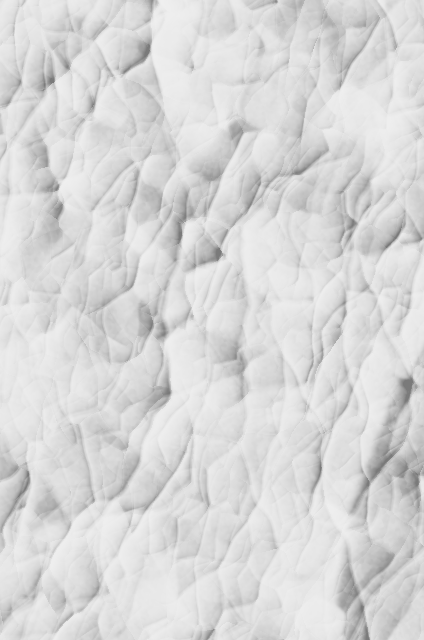
Give the GLSL for this texture, as a Shadertoy shader.

```glsl
// Crumpled white paper: soft tilted facets, sharp creases and one long shaded fold.

const vec2 LIGHT_DIR = vec2(-0.88, 0.47);
const float PAPER_WHITE = 0.939;
const float SHADE_DEPTH = 0.083;

vec3 hash3(vec2 p) {
    vec3 q = fract(vec3(p.xyx) * vec3(0.1031, 0.1030, 0.0973));
    q += dot(q, q.yxz + 33.33);
    return fract((q.xxy + q.yzz) * q.zyx);
}

mat2 rotation(float angle) {
    float c = cos(angle), s = sin(angle);
    return mat2(c, -s, s, c);
}

// Layered sines bend straight cell borders into irregular folds.
vec2 warp(vec2 p, float amount) {
    float frequency = 9.0;
    for (int i = 0; i < 5; i++) {
        p += amount * sin(p.yx * frequency + vec2(1.7, 4.1) * float(i + 1));
        p = rotation(0.7) * p;
        frequency *= 1.9;
        amount *= 0.54;
    }
    return p * rotation(3.5);
}

vec2 toPoint(vec2 id, vec2 q) {
    return id + 0.1 + 0.8 * hash3(id).xy - q;
}

// Sum over the borders of one cell: lit on one flank, shaded on the other.
float creaseShade(vec2 q, vec2 home, vec2 light, float softness) {
    vec2 center = toPoint(home, q);
    float shade = 0.0;
    for (int y = -1; y <= 1; y++) {
        for (int x = -1; x <= 1; x++) {
            if (x == 0 && y == 0) continue;
            vec2 id = home + vec2(x, y);
            vec2 other = toPoint(id, q);
            vec2 across = normalize(other - center);
            float edge = max(dot(0.5 * (center + other), across), 0.0);
            float strength = smoothstep(0.3, 1.0, hash3(home + id).z);
            float profile = 0.4 * exp(-edge * 6.0) + 0.6 * exp(-edge * 18.0);
            shade += dot(across, light) * strength * profile
                   * smoothstep(0.0, softness, edge);
        }
    }
    return shade;
}

// Cellular facets: x = blended tilt shade, y = crease shade.
vec2 crumple(vec2 p, float angle, vec2 scale, float sharpness) {
    mat2 turn = rotation(angle);
    vec2 q = (turn * p) * scale + angle * 17.0 + 40.0;
    vec2 cell = floor(q), home = cell;
    float closest = 9.0, shade = 0.0, total = 0.0;
    for (int y = -1; y <= 1; y++) {
        for (int x = -1; x <= 1; x++) {
            vec2 id = cell + vec2(x, y);
            vec2 r = toPoint(id, q);
            float d = dot(r, r);
            vec3 tilt = hash3(id + 71.0) - 0.5;
            float weight = exp(-sharpness * d);
            shade += weight * (tilt.x + 1.6 * dot(tilt.yz, r));
            total += weight;
            if (d < closest) {
                closest = d;
                home = id;
            }
        }
    }
    float softness = 0.03 + 0.001 * scale.y;
    float crease = creaseShade(q, home, turn * LIGHT_DIR, softness);
    return vec2(shade / max(total, 1e-20), crease);
}

float relief(vec2 layer, float tiltGain, float creaseGain) {
    return layer.x * tiltGain + layer.y * creaseGain;
}

// Long curved fold at the lower right: abrupt rim, fading shade.
float foldShade(vec2 uv, float wobble) {
    float d = uv.x - (0.77 + 0.95 * uv.y * uv.y + wobble);
    float reach = 1.0 - smoothstep(0.5, 0.62, uv.y);
    float shadow = smoothstep(-0.005, 0.025, d) * exp(-max(d, 0.0) * 2.5);
    float rim = exp(-pow((d + 0.035) / 0.035, 2.0));
    return reach * (0.5 * rim - 1.5 * shadow);
}

void mainImage(out vec4 fragColor, in vec2 fragCoord) {
    vec2 uv = fragCoord / iResolution.xy;
    vec2 p = fragCoord / iResolution.y;
    vec2 bent = warp(p, 0.017);
    vec2 rough = warp(p + 3.0, 0.013);
    float upper = smoothstep(0.35, 0.75, uv.y + 0.1 * sin(uv.x * 7.0));

    // Steep folds below, finer wrinkles crossing both ways above.
    vec2 broad = crumple(bent, 1.2, vec2(3.6, 8.0), 26.0);
    vec2 steep = crumple(bent, 1.95, vec2(6.0, 11.0), 26.0);
    vec2 slant = crumple(rough, 1.1, vec2(8.0, 15.0), 24.0);
    vec2 cross = crumple(rough, -0.75, vec2(13.0, 19.0), 22.0);
    vec2 upright = crumple(rough, 1.45, vec2(13.0, 24.0), 20.0);
    vec2 fine = crumple(bent, 0.7, vec2(28.0, 38.0), 14.0);
    vec2 grain = crumple(p, 0.3, vec2(150.0), 6.0);

    float light = relief(broad, mix(0.7, 0.4, upper), 1.9);
    light += relief(steep, 0.9, 2.1);
    light += relief(slant, 0.9, 2.1);
    light += relief(cross, mix(0.4, 0.9, upper), mix(1.0, 1.9, upper));
    light += relief(upright, mix(0.6, 0.75, upper), 1.6);
    light += relief(fine, 0.4, 0.8);
    light += relief(grain, 0.28, 0.0);
    light += foldShade(uv, 0.03 * broad.x + 0.03 * slant.x);
    light += 0.3 * (0.5 - uv.x) + 0.08;

    // Highlights level off; shadows deepen, then saturate.
    float shadow = exp(-0.95 * light);
    float tone = PAPER_WHITE - SHADE_DEPTH * shadow / (1.0 + 0.12 * shadow);
    fragColor = vec4(vec3(clamp(tone, 0.48, 0.96)), 1.0);
}
```
